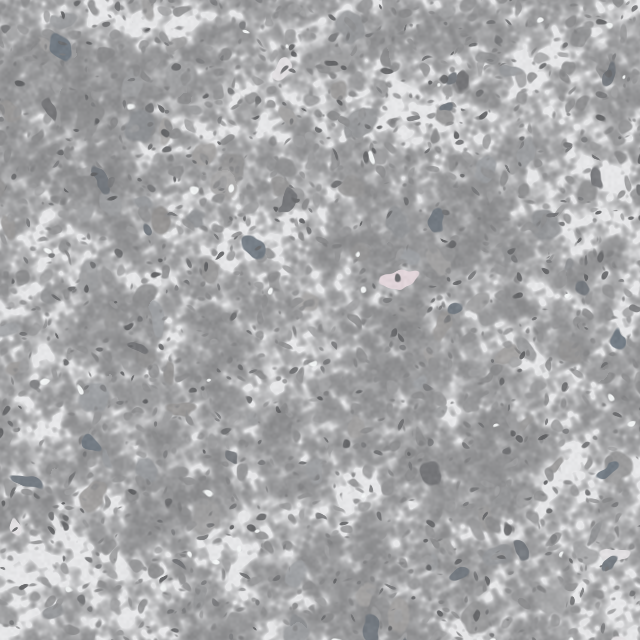
Write a WebGL 2 fragment shader that draws this texture.

```glsl
#version 300 es
precision highp float;
// Grey speckled stone: a mottled pale ground from layered value noise,
// overlaid with scattered, warped elliptical grains of several sizes,
// from flat grey pebbles to dark specks and a few white chips.

uniform vec2 u_resolution;
out vec4 fragColor;

// Integer hash: three random values in 0..1 per cell and seed.
vec3 hash3(vec2 cell, int seed) {
    uvec3 v = uvec3(ivec3(ivec2(cell), seed));
    v = v * 1664525u + 1013904223u;
    v.x += v.y * v.z; v.y += v.z * v.x; v.z += v.x * v.y;
    v ^= v >> 16u;
    v.x += v.y * v.z; v.y += v.z * v.x; v.z += v.x * v.y;
    return vec3(v >> 8u) / 16777216.0;
}

// Smooth value noise, two independent channels.
vec2 noise2(vec2 p, int seed) {
    vec2 c = floor(p), f = fract(p);
    f = f * f * (3.0 - 2.0 * f);
    vec2 low = mix(hash3(c, seed).xy, hash3(c + vec2(1, 0), seed).xy, f.x);
    vec2 high = mix(hash3(c + vec2(0, 1), seed).xy, hash3(c + 1.0, seed).xy, f.x);
    return mix(low, high, f.y);
}

mat2 rotation(float a) {
    return mat2(cos(a), sin(a), -sin(a), cos(a));
}

// One scattered layer: x = coverage, y = random value of the grain.
// The radius range is in cell units, the edge softness in canvas units.
vec2 grains(vec2 p, float cells, float density, vec2 radius, float stretch, float soft, int seed) {
    vec2 g = p * cells, home = floor(g), best = vec2(0);
    for (int j = -1; j <= 1; j++) {
        for (int i = -1; i <= 1; i++) {
            vec2 cell = home + vec2(i, j);
            vec3 place = hash3(cell, seed);
            if (place.z > density) continue;
            vec3 form = hash3(cell, seed + 50);
            vec2 d = rotation(form.x * 3.1416) * (g - cell - place.xy);
            d.y *= mix(1.1, stretch, form.y);
            float r = mix(radius.x, radius.y, form.z);
            float cover = smoothstep(-soft, soft, (r - length(d)) / cells);
            if (cover > best.x) best = vec2(cover, fract(form.x * 7.3 + form.y * 5.7));
        }
    }
    return best;
}

// Mottled ground: summed octaves, shaped so pale patches are rarer.
float groundTone(vec2 p) {
    float n = 0.0;
    n += 0.20 * noise2(rotation(0.4) * p * 7.0, 1).x;
    n += 0.24 * noise2(rotation(1.1) * p * 19.0, 2).x;
    n += 0.31 * noise2(rotation(2.0) * p * 48.0, 3).x;
    n += 0.25 * noise2(rotation(2.7) * p * 115.0, 4).x;
    return min(0.52 + 0.145 * exp(0.66 * (n - 0.5) / 0.108), 0.9);
}

void main() {
    vec2 uv = gl_FragCoord.xy / u_resolution.y;
    float soft = max(0.0019, 0.8 / u_resolution.y);

    // Uneven outlines for every grain.
    vec2 p = uv + 0.014 * (noise2(uv * 26.0, 7) - 0.5) + 0.007 * (noise2(uv * 75.0, 8) - 0.5);

    vec3 color = groundTone(uv) + vec3(0.0, 0.002, 0.009);

    // Flat grey pebbles, some faintly warm or bluish.
    vec2 g = grains(p, 15.0, 0.42, vec2(0.18, 0.42), 2.0, soft * 1.8, 11);
    vec3 pebble = mix(0.55, 0.64, g.y) + (fract(g.y * 9.0) - 0.5) * vec3(0.02, 0.0, -0.02);
    color = mix(color, pebble + vec3(0, 0.002, 0.008), g.x * 0.85);

    g = grains(p, 34.0, 0.46, vec2(0.18, 0.42), 2.0, soft * 1.4, 12);
    color = mix(color, mix(0.53, 0.64, g.y) + vec3(0, 0.002, 0.009), g.x * 0.85);

    // Faint small grains.
    g = grains(p, 58.0, 0.25, vec2(0.14, 0.34), 1.9, soft * 1.4, 13);
    color = mix(color, mix(0.48, 0.58, g.y) + vec3(0, 0.002, 0.01), g.x * 0.8);

    // Pale chips, a few of them pinkish, and tiny bright glints.
    g = grains(p, 9.0, 0.07, vec2(0.14, 0.25), 2.4, soft, 14);
    color = mix(color, vec3(0.88, 0.87, 0.88) + vec3(0.0, -0.04, -0.03) * step(0.7, g.y), g.x);
    g = grains(p, 26.0, 0.04, vec2(0.08, 0.17), 1.6, soft, 15);
    color = mix(color, vec3(0.94, 0.95, 0.95), g.x);

    // Larger dark stones, from neutral to slate blue.
    g = grains(p, 14.0, 0.15, vec2(0.15, 0.34), 2.5, soft * 1.2, 16);
    vec3 slate = mix(vec3(0.45, 0.45, 0.46), vec3(0.43, 0.47, 0.51), g.y);
    color = mix(color, slate, g.x * 0.92);

    // Dark specks.
    g = grains(p, 40.0, 0.22, vec2(0.13, 0.31), 2.1, soft, 17);
    color = mix(color, mix(0.37, 0.5, g.y) + vec3(0, 0.004, 0.014), g.x * 0.93);

    // Fine surface grain.
    color += 0.035 * (noise2(uv * 210.0, 9).x - 0.5);
    fragColor = vec4(color, 1.0);
}
```
